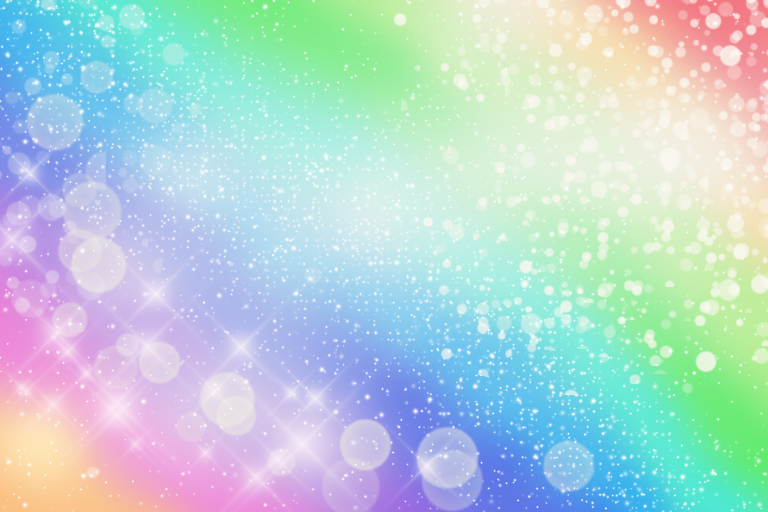
Write a Shadertoy shader that draws this background.

```glsl
const vec3 WHITE = vec3(0.95, 0.95, 0.94);

float hash(vec2 p) {
    vec3 q = fract(vec3(p.xyx) * 0.1031);
    q += dot(q, q.yzx + 33.33);
    return fract((q.x + q.y) * q.z);
}

vec2 hash2(vec2 p) {
    return vec2(hash(p), hash(p + 57.3));
}

float noise(vec2 p) {
    vec2 i = floor(p), f = fract(p);
    f = f * f * (3.0 - 2.0 * f);
    vec2 e = vec2(0.0, 1.0);
    return mix(mix(hash(i), hash(i + e.yx), f.x),
               mix(hash(i + e), hash(i + 1.0), f.x), f.y);
}

float blob(vec2 p, vec2 center, vec2 radius) {
    vec2 d = (p - center) / radius;
    return exp(-dot(d, d));
}

float disc(float d, float radius) {
    float soft = 1.2 / iResolution.y + 0.03 * radius;
    return 1.0 - smoothstep(radius - soft, radius + soft, d);
}

// Diagonal rainbow, from the lower left to the upper right
vec3 rainbow(float s) {
    vec3 bands[10] = vec3[10](
        vec3(0.98, 0.73, 0.48), vec3(0.92, 0.42, 0.83),
        vec3(0.59, 0.38, 0.87), vec3(0.32, 0.42, 0.90),
        vec3(0.22, 0.70, 0.93), vec3(0.31, 0.91, 0.82),
        vec3(0.38, 0.92, 0.43), vec3(0.68, 0.93, 0.52),
        vec3(0.97, 0.83, 0.55), vec3(0.95, 0.40, 0.45));
    float k = clamp((s - 0.16) / 0.2, 0.0, 8.999);
    int i = int(k);
    return mix(bands[i], bands[i + 1], smoothstep(0.0, 1.0, fract(k)));
}

// Scattered bokeh discs, one candidate per grid cell
float bokeh(vec2 p, float cells, float fill, float seed) {
    vec2 g = p * cells, id = floor(g) + seed;
    float r = mix(0.12, 0.32, hash(id + 9.1));
    vec2 c = mix(vec2(r), vec2(1.0 - r), hash2(id));
    float on = step(hash(id + 21.7), fill) * mix(0.35, 1.0, hash(id + 4.4));
    return on * disc(length(fract(g) - c) / cells, r / cells);
}

// Fine glitter with tiny cross rays
float glitter(vec2 p, float cells, float fill, float seed) {
    vec2 g = p * cells, id = floor(g) + seed;
    vec2 d = abs(fract(g) - mix(vec2(0.3), vec2(0.7), hash2(id)));
    float point = exp(-dot(d, d) * 45.0);
    float rays = exp(-14.0 * (d.x + d.y) - 90.0 * d.x * d.y);
    return step(hash(id + 13.9), fill) * (point + 0.5 * rays) * hash(id + 3.3);
}

// Four-rayed star turned by 45 degrees
float star(vec2 d, float size) {
    vec2 q = abs(vec2(d.x + d.y, d.x - d.y)) * 0.7071 / size;
    float rays = exp(-q.x * 3.5 - q.y * 55.0) + exp(-q.y * 3.5 - q.x * 55.0);
    return 0.75 * rays + 0.7 * exp(-dot(q, q) * 60.0);
}

void mainImage(out vec4 fragColor, in vec2 fragCoord) {
    vec2 p = fragCoord / iResolution.y;
    p.x *= 1.5 * iResolution.y / iResolution.x;

    // Rainbow with gently wavering bands
    float s = 0.72 * p.x + p.y;
    s += 0.2 * smoothstep(1.1, 1.5, p.x) * (1.0 - p.y);
    float cloud = noise(p * 4.0 + 3.0) * 0.65 + noise(p * 9.0) * 0.35;
    vec3 col = rainbow(s + 0.1 * (cloud - 0.5));

    // White haze
    vec2 tilted = p - vec2(0.85, 0.61);
    tilted.y -= 0.08 * tilted.x;
    float clear = 1.0 - 0.68 * blob(tilted, vec2(0.0), vec2(0.78, 0.34));
    clear *= 1.0 - 0.65 * blob(p, vec2(0.72, 0.59), vec2(0.12));
    clear *= 1.0 - 0.65 * blob(p, vec2(1.33, 0.70), vec2(0.20, 0.13));
    clear *= 1.0 - 0.45 * blob(p, vec2(1.00, 0.70), vec2(0.20, 0.14));
    clear *= 1.0 - 0.45 * blob(p, vec2(0.38, 0.65), vec2(0.12));
    clear *= 1.0 - 0.60 * blob(p, vec2(0.24, 0.48), vec2(0.14));
    clear *= 1.0 - 0.55 * blob(p, vec2(0.40, 0.20), vec2(0.22, 0.17));
    clear *= 1.0 - 0.50 * blob(p, vec2(0.62, 0.13), vec2(0.13));
    clear *= 1.0 - 0.70 * blob(p, vec2(0.98, 1.00), vec2(0.17, 0.12));
    col = mix(col, WHITE, clamp(1.0 - clear + 0.22 * (cloud - 0.5), 0.0, 1.0));
    col = mix(col, vec3(1.0, 0.94, 0.76), 0.8 * blob(p, vec2(0.08, 0.14), vec2(0.1)));

    // Large discs along a curve around the lower left corner
    for (int i = 0; i < 18; i++) {
        float t = float(i) / 17.0;
        vec2 h = hash2(vec2(float(i), 6.0));
        vec2 c = (1.0 - t) * (1.0 - t) * vec2(0.13, 0.86) + t * t * vec2(1.06, 0.09);
        c += (h - 0.5) * vec2(0.13, 0.11);
        float r = mix(0.025, 0.068, hash(h * 91.0)), d = length(p - c);
        float rim = 0.75 + 0.25 * smoothstep(0.5 * r, r, d);
        col = mix(col, vec3(0.93, 0.92, 0.89), disc(d, r) * rim * mix(0.25, 0.65, h.y));
    }

    // Small discs at the right and on the left fringe
    float right = smoothstep(0.72, 1.15, p.x) * smoothstep(0.2, 0.5, p.y);
    float left = smoothstep(0.45, 0.1, p.x) * smoothstep(0.25, 0.5, p.y);
    for (int i = 0; i < 4; i++) {
        float n = float(i);
        vec2 q = p + n * vec2(0.137, 0.071);
        col = mix(col, vec3(0.98, 0.97, 0.94), 0.85 * bokeh(q, 15.0 + 5.0 * n, 0.5 * right, n * 31.0));
        col = mix(col, WHITE, 0.4 * bokeh(q, 8.0 + 3.0 * n, 0.35 * left, n * 17.0 + 5.0));
    }

    // Glitter, densest along the cyan band
    float band = exp(-pow((s - 1.0) / 0.22, 2.0));
    for (int i = 0; i < 4; i++) {
        float n = float(i);
        vec2 q = p + n * vec2(0.213, 0.117);
        col = mix(col, vec3(1.0), min(glitter(q, 34.0 + 16.0 * n, 0.08 + 0.4 * band, n * 43.0), 0.9));
    }

    // Long-rayed stars over the lower left
    float shine = 0.0;
    for (int i = 0; i < 22; i++) {
        vec2 h = hash2(vec2(float(i), 40.0));
        vec2 c = mix(vec2(0.03, 0.69), vec2(0.88, 0.08), fract(float(i) * 0.618));
        c *= mix(vec2(0.3), vec2(1.0), h.x);
        shine += star(p - c, mix(0.1, 0.4, h.y * h.y)) * mix(0.5, 1.0, h.x);
    }
    col = mix(col, vec3(1.0, 0.97, 0.98), 1.0 - exp(-shine));

    fragColor = vec4(clamp(col, 0.0, 1.0), 1.0);
}
```
